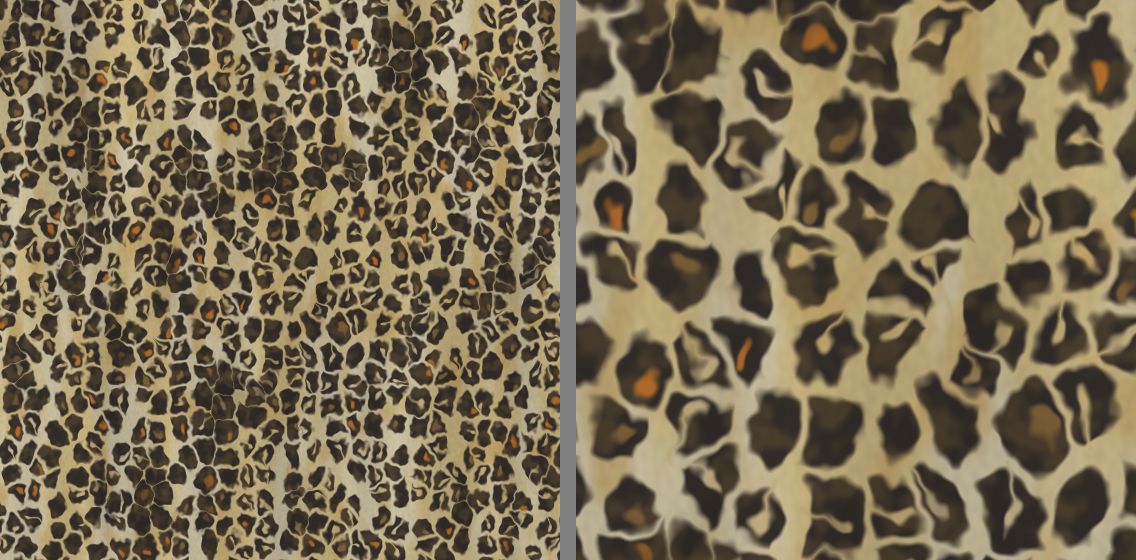
Left, the full canvas; right, a detail of the centre.
A Shadertoy shader for this pattern:

```glsl
// Leopard fur cloth: irregular rosettes and blotches on tan, softly pleated fabric.

const vec2  CELLS       = vec2(26.0, 23.0);
const vec3  FUR_TAN     = vec3(0.73, 0.66, 0.47);
const vec3  FUR_PALE    = vec3(0.75, 0.715, 0.60);
const vec3  FUR_GOLD    = vec3(0.70, 0.58, 0.35);
const vec3  SPOT_BLACK  = vec3(0.185, 0.165, 0.15);
const vec3  SPOT_BROWN  = vec3(0.28, 0.235, 0.17);
const vec3  CORE_BROWN  = vec3(0.46, 0.36, 0.21);
const vec3  CORE_ORANGE = vec3(0.66, 0.40, 0.16);

vec2 hash2(vec2 p) {
    vec3 q = fract(p.xyx * vec3(0.1031, 0.1030, 0.0973));
    q += dot(q, q.yzx + 33.33);
    return fract((q.xx + q.yz) * q.zy);
}

// Gradient noise, roughly -0.6 to 0.6
float cornerSlope(vec2 cell, vec2 offset) {
    float angle = 6.2832 * hash2(cell).x;
    return dot(vec2(cos(angle), sin(angle)), offset);
}

float noise(vec2 p) {
    vec2 i = floor(p), f = fract(p);
    vec2 u = f * f * f * (f * (f * 6.0 - 15.0) + 10.0);
    vec2 e = vec2(0.0, 1.0);
    float low  = mix(cornerSlope(i, f), cornerSlope(i + e.yx, f - e.yx), u.x);
    float high = mix(cornerSlope(i + e.xy, f - e.xy), cornerSlope(i + e.yy, f - e.yy), u.x);
    return mix(low, high, u.y);
}

vec2 noise2(vec2 p) {
    return vec2(noise(p), noise(p + vec2(37.2, 71.6)));
}

float smoothMin(float a, float b, float k) {
    float h = max(k - abs(a - b), 0.0) / k;
    return min(a, b) - h * h * k * 0.25;
}

vec2 rotate(vec2 p, float a) {
    return mat2(cos(a), sin(a), -sin(a), cos(a)) * p;
}

vec2 site(vec2 cell) {
    return cell + 0.5 + 0.76 * (hash2(cell + 11.0) - 0.5);
}

// Finds the closest site; returns the rounded distance to its cell border
float spotCell(vec2 p, out vec2 id, out vec2 local) {
    vec2 base = floor(p);
    float nearest = 1e3;
    for (int j = -1; j <= 1; j++)
    for (int i = -1; i <= 1; i++) {
        vec2 cell = base + vec2(i, j);
        vec2 d = p - site(cell);
        if (dot(d, d) < nearest) { nearest = dot(d, d); id = cell; local = d; }
    }
    float border = 1.0;
    for (int j = -2; j <= 2; j++)
    for (int i = -2; i <= 2; i++) {
        if (i == 0 && j == 0) continue;
        vec2 toSite = site(id + vec2(i, j)) - site(id);
        border = smoothMin(border, dot(0.5 * toSite - local, normalize(toSite)), 0.16);
    }
    return border;
}

// Opening of a rosette: an oval core plus a channel through the rim
float rosetteHole(vec2 q, float radius, float channel) {
    float oval = length(q * vec2(1.35, 0.8)) - radius;
    float slit = max(abs(q.x + 0.25 * q.y) - channel, -q.y);
    return smoothMin(oval, slit, 0.06);
}

// Cloth ground with vertical pale and golden streaks
vec3 furColor(vec2 uv) {
    float streak = noise(uv * vec2(13.0, 2.5)) + 0.5 * noise(uv * vec2(40.0, 9.0));
    vec3 fur = mix(FUR_TAN, FUR_PALE, smoothstep(-0.2, 0.3, streak));
    float gold = noise(uv * vec2(24.0, 13.0) + 50.0);
    return mix(fur, FUR_GOLD, 0.65 * smoothstep(0.1, 0.45, gold));
}

void mainImage(out vec4 fragColor, in vec2 fragCoord) {
    vec2 uv = fragCoord / iResolution.y;
    float blur = max(0.065, CELLS.x / iResolution.y);

    // Wobbly outlines
    vec2 p = uv * CELLS;
    p += 0.30 * noise2(p * 1.4) + 0.13 * noise2(p * 3.7);
    vec2 id, local;
    float border = spotCell(p, id, local);
    vec2 trait = hash2(id + 5.0), form = hash2(id + 83.0);

    // Spot body; vertical smudges close the gaps between neighbours
    float smudge = smoothstep(0.12, 0.42, noise(uv * vec2(17.0, 5.0) + 9.0));
    vec2 q = rotate(local, 1.6 * (form.x - 0.5));
    float radius = mix(0.36, 0.68, form.y) + 0.15 * smudge;
    float body = max(0.085 - 0.08 * smudge - border, length(q * vec2(1.2, 0.85)) - radius);
    float ink = smoothstep(blur, -blur, body);

    // Spot centre: solid, open to the fur, brown or orange
    vec3 fur = furColor(uv);
    bool isOpen = trait.x > 0.30 && trait.x < 0.74;
    vec2 turned = rotate(q, 6.2832 * trait.y);
    float hole = isOpen ? rosetteHole(turned, 0.13, 0.04)
                        : length((q + vec2(-0.04, 0.06)) * vec2(1.1, 0.8)) - 0.14;
    float core = smoothstep(blur, -blur, hole) * step(0.30, trait.x);
    vec3 coreColor = isOpen ? mix(fur, FUR_GOLD, 0.3)
                            : (trait.x < 0.88 ? CORE_BROWN : CORE_ORANGE);

    // Uneven pigment
    float pigment = noise(uv * 38.0) + 0.5 * noise(uv * 95.0);
    vec3 spot = mix(SPOT_BLACK, SPOT_BROWN, smoothstep(-0.25, 0.4, pigment));
    spot = mix(spot, CORE_BROWN, 0.6 * smudge * smoothstep(0.1, 0.5, noise(uv * vec2(60.0, 35.0))));
    vec3 color = mix(fur, spot, ink);
    color = mix(color, coreColor, core * (1.0 - 0.5 * smudge));

    // Pleat shading and fine weave
    float pleat = noise(uv * vec2(15.0, 1.6) + 23.0);
    color *= 1.0 + 0.16 * pleat - 0.07 * smudge + 0.05 * noise(uv * vec2(190.0, 120.0));
    fragColor = vec4(color, 1.0);
}
```
